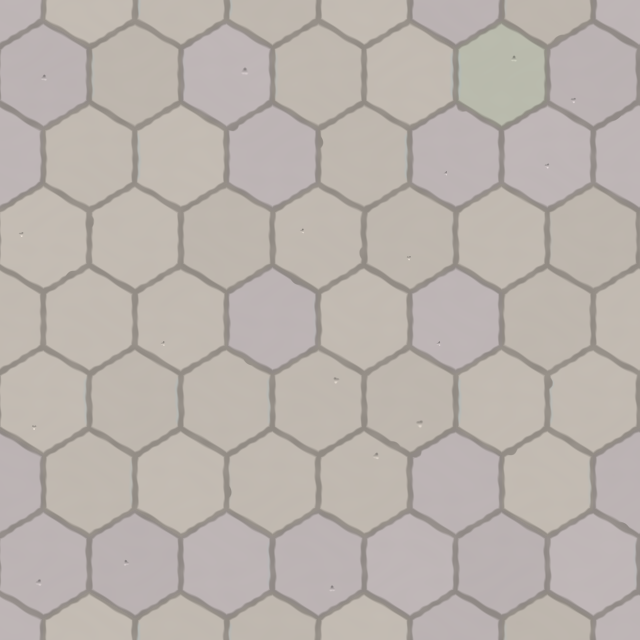
Give the GLSL for this pattern, as a WebGL 1 fragment shader.

```glsl
precision highp float;

uniform vec2 u_resolution;

#define PITCH vec2(0.1432, 0.1274)
#define FIRST_CENTER vec2(0.0677, -0.0104)
#define PERIOD vec2(7.0, 8.0)
#define GROUT_HALF 0.031
#define EDGE_WOBBLE 0.007
#define EDGE_SOFT 0.014
#define BEIGE vec3(0.754, 0.724, 0.690)
#define MAUVE vec3(0.741, 0.708, 0.710)
#define GREEN vec3(0.730, 0.735, 0.680)
#define GREEN_TILE vec2(5.0, 1.0)
#define GROUT vec3(0.575, 0.548, 0.518)
#define CHIP_SHARE 0.3

const float TAU = 6.2831853;
const float ROW_HEIGHT = 0.8660254;

float hash(vec2 p) {
  return fract(sin(dot(p, vec2(127.1, 311.7))) * 4375.85);
}

// Offset from the center of a row's nearest tile, in tile widths.
vec2 tileOffset(vec2 grid, float row, out vec2 cell) {
  float shift = 0.5 * (1.0 - mod(row, 2.0));
  float column = floor(grid.x - shift + 0.5);
  cell = vec2(column, row);
  return vec2(grid.x - shift - column, (grid.y - row) * ROW_HEIGHT);
}

// Mauve tiles gather around a drifting column, with one full band.
float isMauve(vec2 tile) {
  float odd = mod(tile.y, 2.0);
  float peak = odd > 0.5 ? 6.7 : 4.2 + 0.8 * cos(tile.y * TAU / 8.0);
  float score = cos((tile.x - peak) * TAU / 7.0) + 0.5 * cos(tile.x * TAU / 2.0);
  float threshold = odd > 0.5 ? 2.0 : 0.45;
  if (tile.y < 2.5) threshold = 0.0;
  if (tile.y < 0.5) threshold = 1.0;
  if (tile.y > 6.5) threshold = -2.0;
  return step(threshold, score);
}

vec3 glazeColor(vec2 tile) {
  vec3 color = mix(BEIGE, MAUVE, isMauve(tile));
  if (distance(tile, GREEN_TILE) < 0.5) color = GREEN;
  return color * (1.0 + 0.034 * (hash(tile + 3.7) - 0.5));
}

// A small pit with a lit lower rim, on some tiles only.
float chipShade(vec2 offset, vec2 tile) {
  vec2 center = 0.6 * (vec2(hash(tile + 11.0), hash(tile + 23.0)) - 0.5);
  vec2 d = offset - center;
  float radius = mix(0.018, 0.036, hash(tile + 31.0));
  float angle = atan(d.y, d.x);
  float dist = length(d) + 0.006 * sin(3.0 * angle + TAU * hash(tile));
  float pit = 1.0 - smoothstep(radius * 0.4, radius * 1.3, dist);
  float present = step(hash(tile + 47.0), CHIP_SHARE);
  return present * pit * (0.35 * d.y / radius - 0.07);
}

void main() {
  vec2 uv = gl_FragCoord.xy / u_resolution;
  vec2 grid = (vec2(uv.x, 1.0 - uv.y) - FIRST_CENTER) / PITCH;

  // Nearest tile of the two closest rows.
  vec2 cell;
  vec2 otherCell;
  vec2 offset = tileOffset(grid, floor(grid.y), cell);
  vec2 other = tileOffset(grid, floor(grid.y) + 1.0, otherCell);
  if (dot(other, other) < dot(offset, offset)) {
    offset = other;
    cell = otherCell;
  }
  vec2 tile = floor(mod(cell + 0.5, PERIOD));

  // Distance to the hexagon's edge, with hand-cut unevenness.
  vec2 a = abs(offset);
  float slanted = 0.5 * a.x + ROW_HEIGHT * a.y;
  float edge = 0.5 - max(a.x, slanted);
  float phase = TAU * hash(tile + 5.0);
  float wobble = sin(offset.x * 17.0 + phase) * sin(offset.y * 14.0 - phase)
               + 0.5 * sin(offset.x * 41.0 - offset.y * 37.0 + phase);
  edge += EDGE_WOBBLE * wobble;

  // Shallow bites at a few edges.
  float biteAngle = TAU * hash(tile + 61.0);
  vec2 bite = 0.5 * vec2(cos(biteAngle), sin(biteAngle));
  float bitten = step(hash(tile + 73.0), CHIP_SHARE);
  edge -= 0.025 * bitten * (1.0 - smoothstep(0.02, 0.07, distance(offset, bite)));

  float pixel = 1.0 / (PITCH.x * min(u_resolution.x, u_resolution.y));
  float soft = max(EDGE_SOFT, pixel);
  float face = smoothstep(GROUT_HALF - soft, GROUT_HALF + soft, edge);

  // Faint glaze mottling and chips.
  vec3 glaze = glazeColor(tile);
  float mottle = sin(grid.x * 9.0 + 2.0 * sin(grid.y * 7.0))
               * sin(grid.y * 11.0 + 2.0 * sin(grid.x * 5.0));
  vec3 color = glaze * (1.0 + 0.004 * mottle + chipShade(offset, tile));

  // Cool worn rim on one upright side of some tiles.
  float side = hash(tile + 83.0) < 0.5 ? -1.0 : 1.0;
  float upright = step(0.0, side * offset.x) * smoothstep(0.0, 0.05, a.x - slanted);
  float rim = upright * (1.0 - smoothstep(0.035, 0.075, edge));
  rim *= smoothstep(0.45, 0.95, hash(tile + 97.0));
  color = mix(color, vec3(0.69, 0.73, 0.73), 0.65 * rim);

  // Grout takes a little of the neighboring glaze.
  vec3 grout = mix(GROUT, glaze * 0.775, 0.5);
  grout *= 1.0 + 0.02 * sin(grid.x * 13.0 + 3.0 * sin(grid.y * 8.0));

  gl_FragColor = vec4(mix(grout, color, face), 1.0);
}
```
